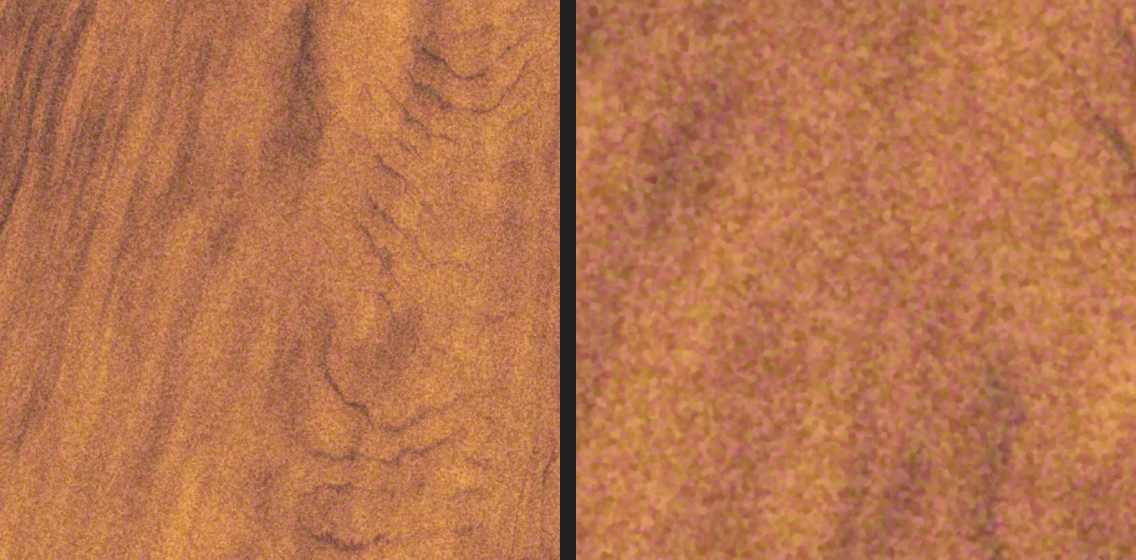
Left: the whole. Right: its middle third, enlarged.
A WebGL 1 fragment shader for this texture:

```glsl
precision highp float;
uniform vec2 u_resolution;

const vec3 SHADOW = vec3(0.50, 0.325, 0.265);
const vec3 TIMBER = vec3(0.725, 0.455, 0.315);
const vec3 HONEY = vec3(0.85, 0.57, 0.31);

vec3 hash3(vec2 cell) {
  vec3 h = fract(cell.xyx * vec3(0.1031, 0.1030, 0.0973));
  h += dot(h, h.yxz + 33.33);
  return fract((h.xxy + h.yzz) * h.zyx);
}

// Smooth cellular noise: random cell values blended by distance
vec3 cellNoise(vec2 p) {
  vec2 cell = floor(p);
  vec3 sum = vec3(0.0);
  float total = 0.0;
  for (int j = -1; j <= 1; j++) {
    for (int i = -1; i <= 1; i++) {
      vec2 id = cell + vec2(float(i), float(j));
      vec2 seed = id + hash3(id + 71.0).xy;
      float weight = 1.0 - smoothstep(0.0, 1.3, length(p - seed));
      weight = weight * weight * weight + 1e-4;
      sum += weight * hash3(id);
      total += weight;
    }
  }
  return sum / total;
}

// Layered cellular noise, centred on zero
float layers(vec2 p, float gain) {
  float sum = 0.0;
  float amplitude = 0.5;
  for (int i = 0; i < 4; i++) {
    sum += amplitude * (cellNoise(p).x - 0.5);
    p = p * 2.03 + 17.3;
    amplitude *= gain;
  }
  return sum;
}

// Soft elliptical patch leaning along the grain
float patchMask(vec2 p, vec2 center, vec2 radius, float lean) {
  vec2 d = p - center;
  d.x -= lean * d.y;
  d /= radius;
  return exp(-dot(d, d));
}

float ridge(float value, float width) {
  return 1.0 - smoothstep(0.0, width, abs(value));
}

// Wavy growth rings: bowls above, ragged levels below
float growthRings(vec2 p, float jitter) {
  float dx = p.x - 0.82;
  float bowl = mix(0.2, 4.5, smoothstep(0.15, 0.65, p.y));
  float phase = fract((p.y - bowl * dx * dx + jitter) * 13.0);
  float edge = ridge(phase - 0.65, 0.15);
  float shade = smoothstep(0.0, 0.65, phase) * (1.0 - smoothstep(0.65, 0.85, phase));
  return 0.65 * edge + 0.35 * shade;
}

float woodTone(vec2 p) {
  float warp = layers(p * vec2(5.0, 3.0) + 40.0, 0.4);
  float slope = mix(0.34, 0.13, smoothstep(0.1, 0.9, p.x));
  vec2 grain = vec2(p.x - slope * p.y + 0.05 * warp, p.y);

  float leftSide = 1.0 - smoothstep(0.15, 0.48, p.x + 0.3 * warp);
  float rightSide = smoothstep(0.87, 0.95, p.x - 0.12 * (p.y - 0.5));
  float straight = max(leftSide, rightSide);
  float upperLeft = (1.0 - smoothstep(0.0, 0.38, p.x)) * smoothstep(0.2, 0.85, p.y);

  // Blurred figure, long fibres and thin veins
  float blotch = layers(grain * vec2(10.0, 6.0) + 3.0, 0.6);
  float streak = layers(grain * vec2(50.0, 2.6) + 90.0, 0.55);
  float vein = layers(grain * vec2(16.0, 1.2) + 130.0, 0.4);
  float tone = 0.56 + mix(0.9, 0.6, straight) * blotch;
  tone += (0.25 + 0.4 * straight + 0.45 * upperLeft) * streak;
  float veinMask = smoothstep(-0.1, 0.1, blotch + 0.04);
  tone -= 0.24 * straight * ridge(vein, 0.02) * veinMask;

  // Sparse ring lines on the right
  float jitter = 0.11 * layers(p * vec2(15.0, 10.0) + 200.0, 0.5) + 0.14 * warp;
  float figure = smoothstep(0.53, 0.64, p.x + 0.2 * warp) * (1.0 - rightSide);
  float broken = smoothstep(-0.16, 0.1, layers(p * vec2(6.0, 6.0) + 60.0, 0.5));
  tone -= 0.42 * figure * broken * growthRings(p, jitter);
  tone += 0.07 * figure;

  // Broad light and dark areas
  tone -= 0.27 * upperLeft;
  tone += 0.1 * (1.0 - smoothstep(0.0, 0.3, p.y)) * (1.0 - smoothstep(0.4, 0.6, p.x));
  vec2 bent = p + 0.1 * vec2(warp, blotch);
  tone += 0.25 * patchMask(bent, vec2(0.32, 0.16), vec2(0.035, 0.19), 0.08);
  tone += 0.22 * patchMask(bent, vec2(0.69, 0.92), vec2(0.03, 0.14), 0.1);
  tone -= 0.42 * patchMask(bent, vec2(0.56, 0.91), vec2(0.013, 0.09), 0.14);
  tone -= 0.2 * patchMask(bent, vec2(0.42, 0.42), vec2(0.025, 0.1), 0.1);
  tone -= 0.18 * patchMask(bent, vec2(0.52, 0.7), vec2(0.11, 0.06), 0.4);
  return tone;
}

vec3 woodColor(float tone) {
  vec3 low = mix(SHADOW, TIMBER, clamp(tone * 2.0, 0.0, 1.0));
  return mix(low, HONEY, clamp(tone * 2.0 - 1.0, 0.0, 1.0));
}

void main() {
  vec2 p = gl_FragCoord.xy / u_resolution;
  vec3 color = woodColor(woodTone(p));

  // Fine speckle with a rose to ochre shift
  vec3 speckle = cellNoise(p * 220.0) + cellNoise(p.yx * 310.0 + 9.0) - 1.0;
  color += 0.11 * speckle.x;
  color += speckle.y * vec3(0.02, -0.05, 0.085);
  gl_FragColor = vec4(color, 1.0);
}
```
